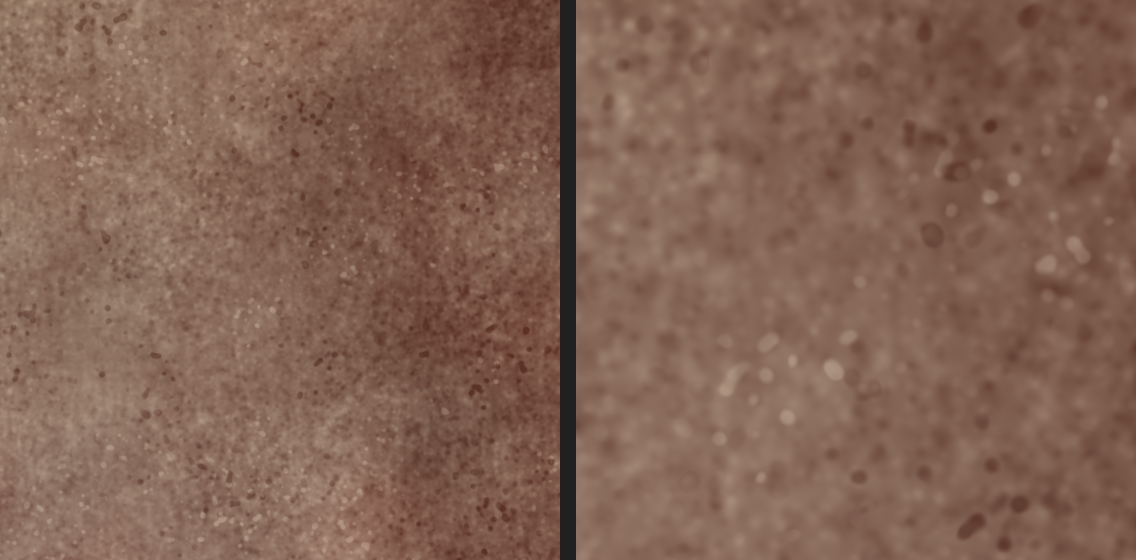
Left, the full canvas; right, a detail of the centre.
A Shadertoy shader for this texture:

```glsl
// Weathered brown plaster: a pale tan side fading into rusty dark stains.
// Layered sines bend the broad stains; cellular noise (soft random dots per
// grid cell) gives the mottling, grain, dark pits and pale flecks.

#define DARK_COLOR  vec3(0.395, 0.255, 0.205)
#define LIGHT_COLOR vec3(0.625, 0.520, 0.450)
#define RUST_TINT   vec3(0.022, -0.012, -0.012)
#define PALE_TONE   0.70
#define STAIN_TONE  0.29
#define MOTTLE      0.17
#define GRAIN       0.27
#define PIT_DEPTH   0.50
#define FLECK_LIGHT 0.48
#define GRAIN_SCALE 72.0

vec3 hash3(vec2 cell) {
    vec3 h = fract(cell.xyx * vec3(0.1031, 0.1030, 0.0973));
    h += dot(h, h.yxz + 33.33);
    return fract((h.xxy + h.yzz) * h.zyx);
}

// Cellular noise: one soft dot of random sign and strength in each cell.
float dots(vec2 p) {
    vec2 cell = floor(p);
    float sum = 0.0;
    for (int y = -1; y <= 1; y++)
    for (int x = -1; x <= 1; x++) {
        vec2 c = cell + vec2(x, y);
        vec3 h = hash3(c + 57.0);
        vec2 d = p - c - h.xy;
        sum += (2.0 * h.z - 1.0) * exp(-5.0 * dot(d, d));
    }
    return sum;
}

// Layered sines that bend the outlines of the large stains.
vec2 bend(vec2 p) {
    vec2 offset = vec2(0.0);
    float amount = 0.035, freq = 7.0;
    for (int i = 0; i < 4; i++) {
        offset += amount * sin(freq * (p.yx + offset) + vec2(1.3, 4.1) * float(i + 1));
        freq *= 1.9;
        amount *= 0.55;
    }
    return p + offset;
}

float patchAt(vec2 p, vec2 center, vec2 size) {
    vec2 d = (p - center) / size;
    return exp(-dot(d, d));
}

// Broad light and dark areas.
float stainTone(vec2 p) {
    float tone = mix(PALE_TONE, STAIN_TONE, smoothstep(0.22, 0.92, p.x));
    tone -= 0.20 * patchAt(p, vec2(0.77, 0.76), vec2(0.13, 0.10));
    tone -= 0.20 * patchAt(p, vec2(1.00, 0.88), vec2(0.13, 0.16));
    tone -= 0.20 * patchAt(p, vec2(0.74, 0.40), vec2(0.13, 0.18));
    tone -= 0.14 * patchAt(p, vec2(0.47, 0.66), vec2(0.12, 0.14));
    tone += 0.22 * patchAt(p, vec2(0.89, 0.59), vec2(0.15, 0.10));
    tone += 0.26 * patchAt(p, vec2(0.61, 0.11), vec2(0.13, 0.22));
    tone += 0.16 * patchAt(p, vec2(0.58, 0.96), vec2(0.18, 0.10));
    return tone;
}

void mainImage(out vec4 fragColor, in vec2 fragCoord) {
    vec2 uv = fragCoord / iResolution.xy;
    vec2 p = bend(uv);

    // Stains and clouds
    float cloud = dots(p * 6.0 + 3.0) + 0.7 * dots(p * 14.0 + 9.0);
    float tone = stainTone(p) + MOTTLE * cloud;
    tone += 0.12 * dots(p * 31.0);

    // Grain, with faint upright streaks
    vec2 g = uv * GRAIN_SCALE;
    float grain = dots(g) + 0.85 * dots(g * 1.75 + 21.0);
    float roughness = 0.85 + 0.4 * dots(p * 5.0 + 40.0);
    tone += GRAIN * roughness * grain;
    tone += 0.11 * dots(uv * vec2(85.0, 13.0) + 5.0);

    // Pits and flecks gather in clusters
    float cluster = dots(p * 5.5 + 71.0) + 0.7 * dots(p * 13.0 + 83.0);
    cluster += 0.7 * patchAt(p, vec2(0.44, 0.19), vec2(0.08, 0.09));
    cluster += 0.4 * patchAt(p, vec2(0.08, 0.42), vec2(0.13, 0.06));
    float paleCluster = dots(p * 6.5 + 97.0) + 0.6 * dots(p * 15.0 + 13.0);
    paleCluster += 0.6 * patchAt(p, vec2(0.48, 0.47), vec2(0.09, 0.08));
    paleCluster += 0.5 * patchAt(p, vec2(0.48, 0.93), vec2(0.20, 0.09));
    float pits = smoothstep(0.22, 0.75, dots(g * 0.95 + 111.0));
    float flecks = smoothstep(0.25, 0.80, dots(g * 1.15 + 133.0));
    tone -= PIT_DEPTH * pits * (0.25 + 0.75 * smoothstep(-0.1, 0.6, cluster));
    tone += FLECK_LIGHT * flecks * (0.20 + 0.80 * smoothstep(-0.1, 0.6, paleCluster));

    // Color
    vec3 color = mix(DARK_COLOR, LIGHT_COLOR, clamp(tone, -0.2, 1.22));
    float rust = dots(p * 4.0 + 151.0) + 0.5 * smoothstep(0.5, 0.9, p.x);
    color += RUST_TINT * rust;
    color.b += 0.02 * (0.45 - uv.y) * (1.0 - uv.x);
    fragColor = vec4(color, 1.0);
}
```
